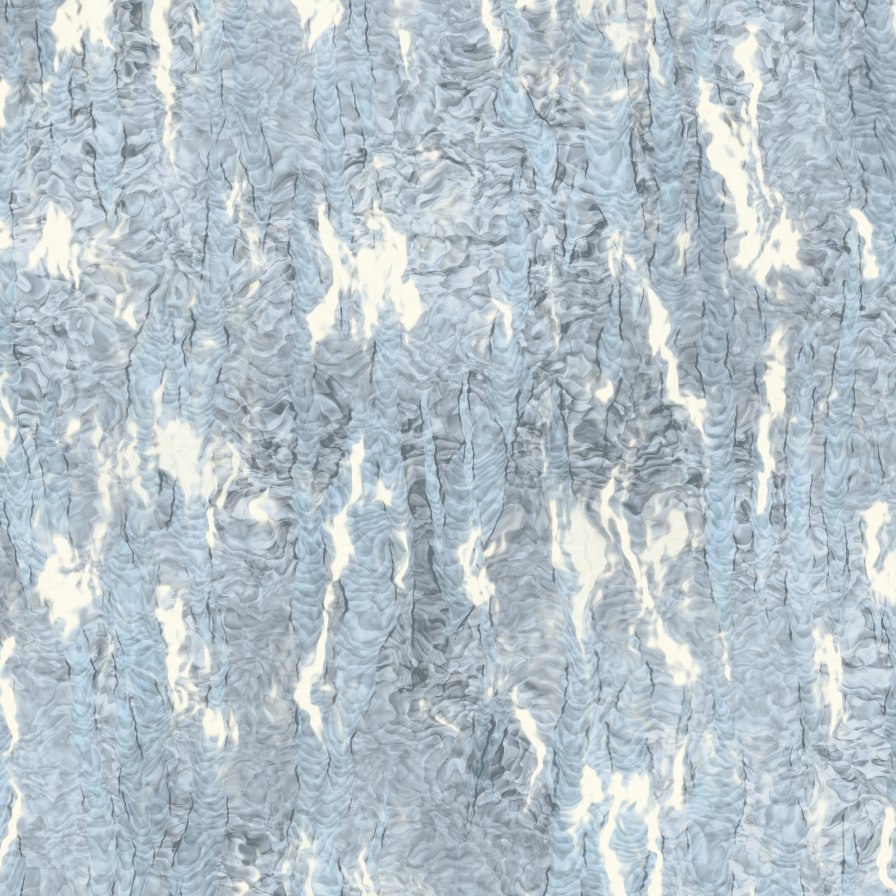
Reproduce this texture procedurally as a WebGL 2 fragment shader.

```glsl
#version 300 es
precision highp float;
// Frosted ice: warped contour ripples, crinkles and hard-edged panes form a
// grey-blue ground, crossed by ragged upright columns with scalloped ripples
// and broken dark edges, then overlaid with thin cream brush strokes.

#define BASE_TONE 0.72
#define BROAD_CONTRAST 0.46
#define PANE_CONTRAST 0.16
#define RIPPLE_CONTRAST 0.80
#define FLAKE_CONTRAST 0.27
#define GRAIN_CONTRAST 0.24
#define CRACK_DEPTH 0.75
#define COLUMN_COUNT 11.0
#define COLUMN_RIPPLES 76.0
#define COLUMN_COVER 0.72
#define STROKE_WIDTH 0.27
#define CLUMP_LEVEL 0.40

uniform vec2 u_resolution;
out vec4 fragColor;

const vec3 DARK = vec3(0.46, 0.51, 0.54);
const vec3 SLATE = vec3(0.60, 0.65, 0.69);
const vec3 MIST = vec3(0.68, 0.74, 0.78);
const vec3 SKY = vec3(0.76, 0.83, 0.88);
const vec3 PALE = vec3(0.84, 0.88, 0.91);
const vec3 CREAM = vec3(1.0, 0.99, 0.93);

vec2 gradient(vec2 cell) {
    uvec2 q = uvec2(ivec2(cell)) * uvec2(1597334673u, 3812015801u);
    uint h = (q.x ^ q.y) * 1597334673u;
    h = (h ^ (h >> 15)) * 277803737u;
    float angle = float((h ^ (h >> 13)) & 65535u) * 6.28318 / 65536.0;
    return vec2(cos(angle), sin(angle));
}

// Gradient noise, roughly -1 to 1
float noise(vec2 p) {
    vec2 i = floor(p), f = p - i;
    vec2 s = f * f * f * (f * (f * 6.0 - 15.0) + 10.0);
    float a = dot(gradient(i), f);
    float b = dot(gradient(i + vec2(1, 0)), f - vec2(1, 0));
    float c = dot(gradient(i + vec2(0, 1)), f - vec2(0, 1));
    float d = dot(gradient(i + vec2(1, 1)), f - vec2(1, 1));
    return 1.4 * mix(mix(a, b, s.x), mix(c, d, s.x), s.y);
}

float fbm(vec2 p) {
    float sum = 0.0, amp = 0.6;
    for (int i = 0; i < 4; i++) {
        sum += amp * noise(p);
        p = mat2(1.6, 1.2, -1.2, 1.6) * p + 7.3;
        amp *= 0.5;
    }
    return sum;
}

// Centred sawtooth with a smoothed drop; fades where it gets too dense
float ripple(float phase) {
    float w = fwidth(phase), s = fract(phase);
    float saw = s * smoothstep(0.0, clamp(w * 1.5, 0.12, 0.5), 1.0 - s);
    return (saw - 0.45) * (1.0 - smoothstep(0.5, 1.2, w));
}

// Ragged tapering columns: x = cover, y = position across, z = edge crack
vec3 columns(vec2 p, float count, float seed) {
    float x = p.x * count + 1.1 * noise(vec2(p.x * 3.0, p.y * 2.0) + seed)
            + 0.2 * noise(p * vec2(9.0, 13.0) + seed);
    float across = fract(x) - 0.5;
    float taper = noise(vec2(floor(x) * 7.37, p.y * 2.6) + seed);
    float halfWidth = 0.34 * smoothstep(-0.12, 0.45, taper);
    float ragged = 0.0035 * noise(p * vec2(45.0, 60.0) + seed) + 0.0015 * noise(p * 150.0);
    float inside = (halfWidth - abs(across)) / count + ragged;
    float broken = smoothstep(-0.1, 0.2, noise(p * vec2(50.0, 24.0) + seed));
    float crack = 1.0 - smoothstep(0.0003, 0.0022, abs(inside));
    crack *= broken * smoothstep(0.03, 0.1, halfWidth);
    float cover = smoothstep(0.0, 0.003, inside) * smoothstep(0.02, 0.08, halfWidth);
    return vec3(cover, clamp(across / max(halfWidth, 0.05), -1.5, 1.5), crack);
}

vec3 iceRamp(float t) {
    vec3 c = mix(DARK, SLATE, clamp(t / 0.4, -0.4, 1.0));
    c = mix(c, MIST, clamp((t - 0.4) / 0.3, 0.0, 1.0));
    c = mix(c, SKY, clamp((t - 0.7) / 0.3, 0.0, 1.0));
    return mix(c, PALE, clamp((t - 1.0) / 0.3, 0.0, 1.0));
}

void main() {
    vec2 p = gl_FragCoord.xy / u_resolution.y;
    vec2 q = p + 0.018 * vec2(noise(p * 15.0), noise(p * 15.0 + 31.7));
    q += 0.004 * vec2(noise(p * 58.0 + 4.1), noise(p * 58.0 + 77.7));

    // Ground: broad tone, hard-edged panes, ripples, flakes and crinkles
    float rough = smoothstep(-0.35, 0.35, noise(p * 4.3 + 12.1));
    float relief = mix(0.5, 1.0, rough);
    float paneField = fbm(q * vec2(4.5, 3.5) + 3.9);
    float pane = step(0.0, paneField);
    float contour = fbm(q * vec2(9.0, 13.0) + 5.0 * pane) * 4.2 + q.y * 16.0;
    float fine = fbm(q * vec2(17.0, 26.0) + 9.0 * pane) * 3.2 + q.y * 22.0;
    float flake = noise(q * vec2(46.0, 74.0) + 9.0 * pane);
    float crinkle = abs(noise(q * vec2(24.0, 36.0) + 50.0 + 9.0 * pane));
    float tone = BASE_TONE + BROAD_CONTRAST * noise(p * 2.6 + 40.3);
    tone += PANE_CONTRAST * (smoothstep(-0.02, 0.02, paneField) - 0.5);
    tone += relief * RIPPLE_CONTRAST * (ripple(contour) + 0.45 * ripple(fine));
    tone += relief * FLAKE_CONTRAST * (smoothstep(-0.1, 0.1, flake) - 0.5);
    tone -= 0.4 * relief * (1.0 - smoothstep(0.01, 0.07, crinkle)) * step(0.0, flake);
    tone -= 0.5 * rough * smoothstep(0.28, 0.4, noise(q * vec2(34.0, 58.0) + 21.0));
    float grain = GRAIN_CONTRAST * (noise(q * vec2(110.0, 150.0)) + 0.5 * noise(q * 230.0));
    tone += grain;

    // Columns with scalloped ripples, wide ones first
    float blue = 0.0;
    for (int i = 0; i < 2; i++) {
        float k = float(i);
        vec3 col = columns(p, COLUMN_COUNT * (1.0 + 0.8 * k), 17.3 + 23.9 * k);
        float scallop = q.y * COLUMN_RIPPLES - 1.4 * col.y * col.y + 2.0 * noise(q * 19.0 + k);
        float shade = 0.80 + 0.45 * noise(p * vec2(7.0, 4.0) + 60.0 + k)
                    + 0.65 * ripple(scallop) + 0.1 * sign(flake) + grain;
        tone = mix(tone, shade, COLUMN_COVER * col.x) - CRACK_DEPTH * col.z;
        blue = max(blue, col.x);
    }
    blue *= 0.7 + 0.6 * noise(p * 6.0 + 29.0);
    vec3 color = iceRamp(tone) * mix(vec3(1.01, 1.0, 1.0), vec3(0.975, 1.01, 1.03), blue);

    // Cream: thin meandering upright strokes, dry-brushed clumps, faint wash
    float grit = noise(q * vec2(85.0, 22.0) + 5.5) + 0.7 * noise(q * vec2(120.0, 80.0));
    float vein = abs(noise(q * vec2(11.0, 3.0) + 71.0) + 0.15 * noise(p * vec2(16.0, 24.0)));
    float patches = smoothstep(-0.2, 0.4, noise(p * vec2(9.0, 6.5) + 83.0));
    float stroke = STROKE_WIDTH * patches - vein - 0.07 + 0.14 * grit;
    float clump = 0.8 * noise(p * vec2(3.6, 5.2) + 97.0) + 0.6 * noise(q * vec2(30.0, 9.0) + 15.0);
    float brush = clump - CLUMP_LEVEL + 0.38 * grit;
    float cream = max(smoothstep(0.0, 0.13, stroke), 0.9 * smoothstep(0.0, 0.35, brush));
    float wash = 0.3 * max(smoothstep(-0.12, 0.08, stroke), smoothstep(-0.2, 0.1, brush));
    fragColor = vec4(mix(color, CREAM, 0.95 * max(cream, wash)), 1.0);
}
```
